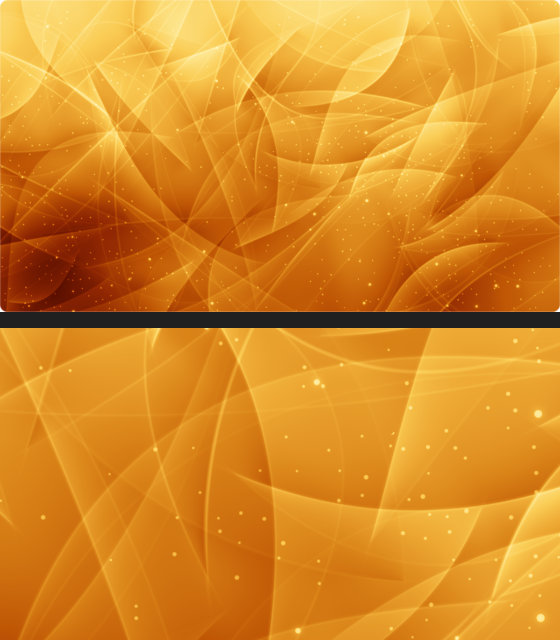
Top, the full canvas; bottom, a detail of the centre.
This background is drawn by a Shadertoy shader. Its source:

```glsl
// Golden abstract background: translucent curved veils, fine glowing arcs and drifting sparks.

float hash(float n) { return fract(sin(n * 127.1 + 3.7) * 4375.85); }

float hash2(vec2 c) { return hash(dot(c, vec2(1.37, 7.93))); }

float blob(vec2 p, vec2 centre, vec2 radius) {
    vec2 q = (p - centre) / radius;
    return exp(-dot(q, q));
}

// Colour ramp: one stop per unit of tone, from deep umber to pale yellow.
vec3 goldRamp(float tone) {
    vec3 c = vec3(0.36, 0.06, 0.00);
    c = mix(c, vec3(0.56, 0.15, 0.01), clamp(tone + 1.0, 0.0, 1.0));
    c = mix(c, vec3(0.75, 0.34, 0.02), clamp(tone, 0.0, 1.0));
    c = mix(c, vec3(0.85, 0.51, 0.09), clamp(tone - 1.0, 0.0, 1.0));
    c = mix(c, vec3(0.93, 0.66, 0.20), clamp(tone - 2.0, 0.0, 1.0));
    c = mix(c, vec3(0.98, 0.80, 0.33), clamp(tone - 3.0, 0.0, 1.0));
    c = mix(c, vec3(0.99, 0.88, 0.51), clamp(tone - 4.0, 0.0, 1.0));
    return mix(c, vec3(1.00, 0.96, 0.74), clamp((tone - 5.0) * 0.6, 0.0, 1.0));
}

// Layered sines, each octave bent by the one before.
float softClouds(vec2 p) {
    float sum = 0.0, gain = 0.5;
    for (int i = 0; i < 4; i++) {
        p = mat2(0.8, 0.6, -0.6, 0.8) * p * 1.6 + 1.3;
        p += 0.5 * sin(p.yx * 1.3);
        sum += gain * sin(p.x) * sin(p.y + 0.7);
        gain *= 0.65;
    }
    return sum;
}

// Broad light: bright above, deep brown in the lower left.
float baseTone(vec2 p, float aspect) {
    float tone = mix(0.9, 4.1, smoothstep(-0.25, 1.1, p.y));
    tone -= 2.3 * blob(p, vec2(0.07 * aspect, 0.12), vec2(0.30, 0.28));
    tone -= 0.9 * blob(p, vec2(0.0, 0.55), vec2(0.14, 0.22));
    tone -= 0.4 * blob(p, vec2(0.68 * aspect, 0.02), vec2(0.40, 0.18));
    tone += 0.8 * blob(p, vec2(0.50 * aspect, 1.0), vec2(0.50, 0.22));
    tone += 0.7 * blob(p, vec2(0.17 * aspect, 0.75), vec2(0.30, 0.28));
    return tone + 1.0 * softClouds(p * 2.5);
}

float glowLine(float d, float width, float px) {
    d = abs(d);
    return smoothstep(width + px, 0.0, d) + 0.25 * exp(-d / 0.009);
}

// Leaf between two arcs that meet at the tips; bulge.x is the lit edge.
float veil(vec2 p, float angle, float halfLen, vec2 bulge, float skew,
           float fill, float shine, float px) {
    float c = cos(angle), s = sin(angle);
    p = mat2(c, -s, s, c) * p;
    float u = p.x / halfLen;
    if (abs(u) > 1.15) return 0.0;
    float profile = (1.0 - u * u) * (1.0 + skew * u);
    float slope = (skew * (1.0 - u * u) - 2.0 * u * (1.0 + skew * u)) / halfLen;
    vec2 d = (p.y - bulge * profile) / sqrt(1.0 + bulge * bulge * slope * slope);
    float side = sign(bulge.x - bulge.y);
    vec2 e = d * vec2(-side, side);
    float body = smoothstep(-px, px, e.x) * smoothstep(-px, px, e.y);
    float across = clamp(e.y / max(e.x + e.y, 0.001), 0.0, 1.0);
    float tips = smoothstep(1.0, 0.8, abs(u));
    float along = 0.65 + 0.35 * sin(u * 2.2 + skew * 9.0);
    float tone = fill * body * step(abs(u), 1.0) * (0.15 + 0.85 * pow(across, 1.6)) * along;
    float outside = smoothstep(px, -px, e.x);
    tone -= 0.5 * abs(fill) * outside * exp(min(e.x, 0.0) / 0.05) * tips;
    float ends = smoothstep(1.12, 0.8, abs(u));
    float lines = glowLine(d.x, 0.0024, px) + 0.5 * glowLine(d.y, 0.0015, px);
    return tone + shine * lines * ends * along;
}

// Cellular dots, one candidate per cell.
float sparks(vec2 p, float cells, float density, float radius, float halo, float px) {
    vec2 cell = floor(p * cells);
    float seed = hash2(cell);
    vec2 spot = 0.2 + 0.6 * vec2(hash(seed * 31.0 + 1.0), hash(seed * 57.0 + 2.0));
    float d = length(fract(p * cells) - spot) / cells;
    float r = radius * mix(0.5, 1.2, hash(seed * 83.0));
    float glow = halo * exp(-d / (r * 1.6)) * smoothstep(0.2 / cells, 0.0, d);
    return step(seed, density) * (smoothstep(r + px, r - px, d) + glow);
}

void mainImage(out vec4 fragColor, in vec2 fragCoord) {
    float px = 1.0 / iResolution.y;
    vec2 p = fragCoord * px;
    float aspect = iResolution.x * px;
    vec2 extent = vec2(aspect, 1.0);
    float tone = baseTone(p, aspect);

    // Veils: most rise to the right, some fall steeply; every third is a long thin arc.
    float layers = 0.0;
    for (int i = 0; i < 66; i++) {
        float n = float(i);
        float isArc = i % 3 == 2 ? 1.0 : 0.0;
        vec2 centre = fract(vec2(0.7549, 0.5698) * (n + 1.0)) * extent;
        float angle = hash(n + 0.1) < 0.62 ? mix(0.0, 1.3, hash(n + 0.2))
                                          : mix(-1.5, -0.3, hash(n + 0.2));
        float halfLen = mix(0.14, 0.46, hash(n + 0.3)) * (1.0 + 0.5 * isArc);
        float middle = (hash(n + 0.4) - 0.5) * 0.9;
        float spread = mix(0.12, 0.34, hash(n + 0.5)) * (1.0 - 0.75 * isArc);
        spread *= hash(n + 0.6) < 0.6 ? 1.0 : -1.0;
        float fill = mix(0.6, 1.6, hash(n + 0.7)) * (1.0 - 0.6 * isArc);
        fill *= hash(n + 0.8) < 0.27 ? -0.8 : 1.0;
        float shine = mix(0.3, 1.3, pow(hash(n + 0.9), 1.4));
        layers += veil(p - centre, angle, halfLen, halfLen * vec2(middle + spread, middle - spread),
                       hash(n + 0.15) - 0.5, fill, shine, px);
    }
    tone += layers * clamp(0.6 + 0.15 * tone, 0.55, 1.0);

    // Sparks gather in the lower and middle parts.
    float gather = smoothstep(1.0, 0.35, p.y) * (0.6 + 0.4 * sin(p.x * 5.0 + p.y * 4.0));
    tone += 1.7 * sparks(p, 44.0, 0.06 + 0.28 * gather, 0.0021, 0.1, px);
    tone += 2.2 * sparks(p + 0.37, 12.0, 0.05 + 0.14 * gather, 0.0038, 0.5, px);

    // White rounded corners.
    vec2 q = abs(p - 0.5 * extent) - 0.5 * extent + 0.025;
    float corner = length(max(q, 0.0)) - 0.025;
    vec3 colour = mix(goldRamp(tone), vec3(1.0), smoothstep(-px, px, corner));
    fragColor = vec4(colour, 1.0);
}
```
